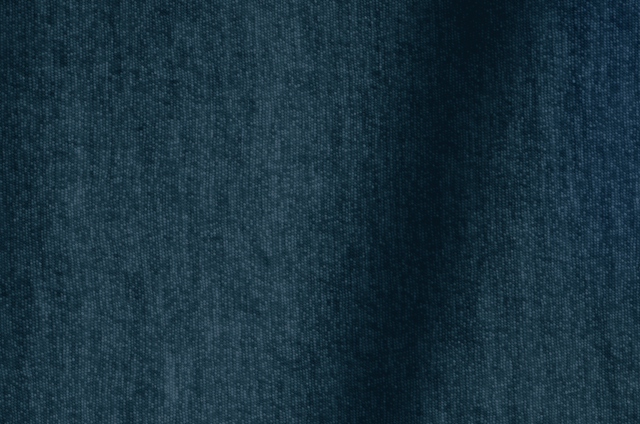
Reproduce this texture procedurally as a Shadertoy shader.

```glsl
// Dark teal woven cloth hanging in soft folds.
// Upright bricked floats in slanting rows, uneven yarns and pale flecks form one
// tone, lit by a broad diagonal fold, then mapped onto a deep blue-green ramp.

const float TAU = 6.2831853;
const vec2 THREADS = vec2(138.0, 146.0); // warp and weft threads per canvas height
const vec3 SHADOW = vec3(0.022, 0.080, 0.118);
const vec3 HIGHLIGHT = vec3(0.20, 0.30, 0.36);
const vec3 BLUE_TINT = vec3(-0.014, -0.010, 0.016);

float hash(vec2 p) {
    vec3 q = fract(vec3(p.xyx) * 0.1031);
    q += dot(q, q.yzx + 33.33);
    return fract((q.x + q.y) * q.z);
}

float noise(vec2 p) {
    vec2 i = floor(p);
    vec2 f = fract(p);
    f = f * f * (3.0 - 2.0 * f);
    float low = mix(hash(i), hash(i + vec2(1.0, 0.0)), f.x);
    float high = mix(hash(i + vec2(0.0, 1.0)), hash(i + 1.0), f.x);
    return mix(low, high, f.y);
}

// Noise centred on zero, from -1 to 1
float signedNoise(vec2 p) {
    return 2.0 * noise(p) - 1.0;
}

float bell(float x, float width) {
    return exp(-x * x / (width * width));
}

// Broad light over the cloth; uv runs from 0 to 1 on both axes
float foldLight(vec2 uv) {
    float fold = uv.x - mix(0.60, 0.735, uv.y);
    float foldWidth = fold < 0.0 ? mix(0.15, 0.12, uv.y) : mix(0.09, 0.12, uv.y);
    float light = 0.65;
    light -= 0.58 * bell(fold, foldWidth);
    light += 0.12 * bell(fold + 0.25, 0.17) * (1.0 - 0.4 * uv.y);
    light -= 0.25 * (1.0 - smoothstep(0.0, 0.14, uv.x));
    light -= 0.13 * smoothstep(0.55, 1.0, uv.y);
    light -= 0.10 * smoothstep(0.84, 1.0, uv.x);
    light += 0.07 * signedNoise(uv * vec2(9.0, 2.5) + 4.0);
    return light;
}

// Gentle drape that bends the threads and tilts the weft down to the right
vec2 drape(vec2 p) {
    vec2 bend = vec2(signedNoise(p * 4.0), signedNoise(p * 3.0 + 31.0));
    vec2 tilt = vec2(0.03 * p.y, 0.16 * p.x + 0.04 * p.x * p.x);
    return p + tilt + 0.008 * bend;
}

// Upright oval floats, each column stepped half a float from the last
float weave(vec2 p) {
    vec2 t = p * THREADS;
    t += 0.25 * vec2(signedNoise(t * vec2(0.4, 0.3)),
                     signedNoise(t * vec2(0.5, 0.4) + 19.0));
    float column = floor(t.x);
    float stepped = t.y + 0.5 * mod(column, 2.0);
    vec2 cell = vec2(column, floor(stepped));
    vec2 local = vec2(fract(t.x), fract(stepped)) - 0.5;
    float diagonal = cos(TAU * (t.y + 0.5 * t.x));
    float grain = 0.34 * cos(TAU * local.x) + 0.38 * cos(TAU * local.y) + 0.20 * diagonal;
    float body = bell(length(local * vec2(1.2, 0.85)), 0.48);
    float strength = hash(cell + 7.0) - 0.5;
    float fleck = smoothstep(0.965, 1.0, hash(cell + 53.0));
    return 0.35 * grain + body * (0.72 * strength + 0.45 * fleck);
}

// Long uneven yarns along both thread directions, with cloudy dye
float yarns(vec2 p) {
    float warp = signedNoise(p * vec2(THREADS.x, 16.0));
    float weft = signedNoise(p * vec2(24.0, THREADS.y) + 80.0);
    float slub = smoothstep(0.76, 0.98, noise(p * vec2(110.0, 14.0) + 17.0));
    float knot = smoothstep(0.76, 0.98, noise(p * vec2(34.0, 90.0) + 41.0));
    float streak = signedNoise(p * vec2(38.0, 4.0) + 23.0);
    float cloud = signedNoise(p * vec2(26.0, 21.0) + 65.0);
    return 0.12 * warp + 0.07 * weft + 0.15 * slub - 0.13 * knot
         + 0.05 * streak + 0.05 * cloud;
}

vec3 dye(float tone, float blueness) {
    float t = clamp(tone, 0.0, 1.25);
    vec3 ramp = vec3(pow(t, 1.4), t, t);
    return mix(SHADOW, HIGHLIGHT, ramp) + BLUE_TINT * blueness;
}

vec3 cloth(vec2 coord) {
    vec2 uv = coord / iResolution.xy;
    vec2 p = drape(coord / iResolution.y);
    float light = foldLight(uv);
    float relief = weave(p) + yarns(p);
    float contrast = mix(0.50, 1.1, smoothstep(0.05, 0.55, light));
    float blueness = smoothstep(0.76, 0.98, uv.x) * smoothstep(0.1, 0.6, uv.y);
    return dye(light + contrast * relief, blueness);
}

void mainImage(out vec4 fragColor, in vec2 fragCoord) {
    // Four samples per pixel keep the fine threads smooth
    vec3 color = vec3(0.0);
    for (int i = 0; i < 4; i++) {
        vec2 offset = vec2(i % 2, i / 2) * 0.5 - 0.25;
        color += cloth(fragCoord + offset);
    }
    fragColor = vec4(color * 0.25, 1.0);
}
```
